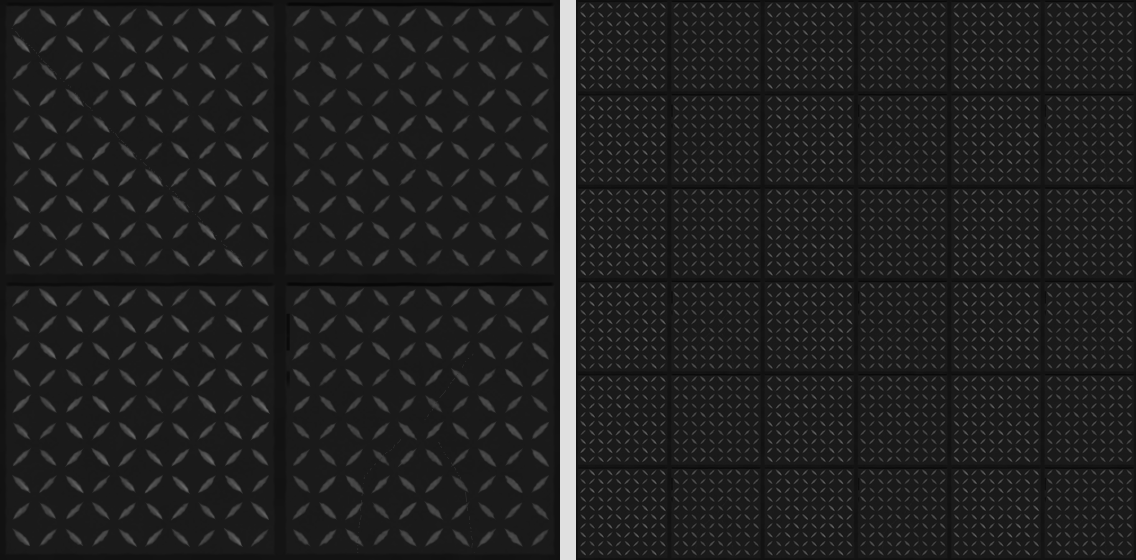
Left, the tile; right, the same tile 3 across and 3 down.
Write a WebGL 1 fragment shader that draws this texture.

```glsl
precision highp float;
// Black rubber mat: two by two panels split by dark grooves, each holding a
// ten by ten grid of raised lozenges whose slant alternates like a chessboard.
// Lozenges are parabolic lens shapes; wrapped noise adds wear and mottling.

uniform vec2 u_resolution;

const float PANELS = 2.0;                      // panels across and down
const float STUDS = 10.0;                      // lozenges per panel side
const vec2 FIRST_STUD = vec2(0.0765, 0.080);   // in panel widths
const vec2 STUD_PITCH = vec2(0.0947, 0.0953);
const vec2 STUD_HALF = vec2(0.0425, 0.0112);   // half length, half width
const float STUD_SOFT = 0.0032;
const float GROOVE_HALF = 0.021;
const float SCRATCH_WIDTH = 0.0007;            // in canvas widths
const vec3 BASE = vec3(0.102);
const vec3 GROOVE = vec3(0.074);
const vec3 CREASE = vec3(0.030);
const vec3 STUD_RIM = vec3(0.205);
const vec3 STUD_TOP = vec3(0.268);
const vec3 GLINT = vec3(0.13);
const vec3 SCRATCH = vec3(0.20);

float hash(vec2 p) {
  return fract(sin(dot(p, vec2(127.1, 311.7))) * 43758.545);
}

// Value noise repeating after a whole number of cells
float noise(vec2 uv, vec2 cells) {
  vec2 p = uv * cells;
  vec2 i = floor(p);
  vec2 f = fract(p);
  f = f * f * (3.0 - 2.0 * f);
  vec2 a = mod(i, cells);
  vec2 b = mod(i + 1.0, cells);
  return mix(mix(hash(a), hash(vec2(b.x, a.y)), f.x),
             mix(hash(vec2(a.x, b.y)), hash(b), f.x), f.y);
}

// Broken hairline from a to b
float scratch(vec2 uv, vec2 a, vec2 b, float pixel) {
  vec2 ab = b - a;
  float t = clamp(dot(uv - a, ab) / dot(ab, ab), 0.0, 1.0);
  float wander = (noise(uv, vec2(90.0)) - 0.5) * 0.004;
  float d = abs(length(uv - a - ab * t) * sign(ab.x * (uv.y - a.y) - ab.y * (uv.x - a.x)) + wander);
  float dots = step(0.5, hash(vec2(floor(t * length(ab) * 420.0), a.x * 57.0)));
  float ends = smoothstep(0.0, 0.02, t) * smoothstep(1.0, 0.98, t);
  return dots * ends * (1.0 - smoothstep(0.0, SCRATCH_WIDTH + 0.5 * pixel, d));
}

void main() {
  vec2 uv = gl_FragCoord.xy / u_resolution;
  float pixel = 1.0 / min(u_resolution.x, u_resolution.y);
  float aa = pixel * PANELS;
  vec2 panel = floor(uv * PANELS);
  vec2 p = fract(uv * PANELS);
  float leftSide = 1.0 - panel.x;

  // Faintly mottled rubber
  float mottle = noise(uv, vec2(24.0)) - 0.5;
  float grain = noise(uv, vec2(220.0)) - 0.5;
  vec3 color = BASE + 0.005 * mottle + 0.004 * grain;

  // Grooves with soft, slightly uneven walls
  vec2 edge = 0.5 - abs(p - 0.5);
  float wall = min(edge.x, edge.y) + 0.005 * (noise(uv, vec2(70.0)) - 0.5);
  float groove = 1.0 - smoothstep(GROOVE_HALF - 0.006, GROOVE_HALF + 0.006, wall);
  color = mix(color, GROOVE + 0.012 * mottle, groove);

  // Dark crease along the upper wall of each panel
  float creaseLine = abs(p.y - 0.986 + 0.003 * noise(uv, vec2(40.0, 4.0)));
  float crease = 1.0 - smoothstep(0.002, 0.006 + aa, creaseLine);
  crease *= smoothstep(0.018, 0.035, edge.x) * mix(0.95, 0.55, leftSide);
  color = mix(color, CREASE, crease);

  // Worn nicks beside the groove of the lower right panel
  float nick = 1.0 - smoothstep(0.003, 0.005 + aa, abs(p.x - 0.029));
  nick *= smoothstep(0.45, 0.6, noise(uv, vec2(3.0, 60.0)));
  nick *= smoothstep(0.60, 0.66, p.y) * smoothstep(0.93, 0.88, p.y);
  color = mix(color, CREASE, 0.8 * nick * panel.x * (1.0 - panel.y));

  // Nearest lozenge, with axes along and across its slant
  vec2 stud = clamp(floor((p - FIRST_STUD) / STUD_PITCH + 0.5), 0.0, STUDS - 1.0);
  vec2 d = p - FIRST_STUD - stud * STUD_PITCH;
  float slant = mod(stud.x + stud.y, 2.0) * 2.0 - 1.0;
  vec2 q = vec2(d.x + slant * d.y, d.y - slant * d.x) * 0.70711;
  float seed = hash(stud + panel * STUDS + 3.0);
  vec2 halfSize = STUD_HALF * (0.96 + 0.08 * seed) * vec2(1.0, 1.0 - 0.07 * slant);

  // Lens outline with a ragged edge
  float s = q.x / halfSize.x;
  float slope = 2.0 * halfSize.y * s / halfSize.x;
  float inside = (halfSize.y * (1.0 - s * s) - abs(q.y)) / sqrt(1.0 + slope * slope);
  inside += 0.004 * (noise(uv, vec2(180.0)) - 0.5);
  float soft = max(STUD_SOFT, aa);
  float cover = smoothstep(-soft, soft, inside);

  // Flat worn top, and a glint stronger on the left panels
  float top = smoothstep(0.0, 0.007, inside);
  vec3 studColor = mix(STUD_RIM, STUD_TOP, top) + 0.04 * grain + 0.03 * (seed - 0.5);
  float ridge = exp(-pow((q.y - 0.0025) / 0.005, 2.0)) * smoothstep(0.9, -0.6, s * -slant * -1.0);
  float sheen = mix(0.12, 0.55 + 0.45 * seed, leftSide) * (0.75 - 0.25 * slant);
  color = mix(color, studColor + GLINT * ridge * sheen, cover);

  // Fine scratches
  float marks = scratch(uv, vec2(0.01, 0.96), vec2(0.44, 0.525), pixel);
  marks = max(marks, scratch(uv, vec2(0.638, 0.01), vec2(0.65, 0.15), pixel));
  marks = max(marks, scratch(uv, vec2(0.65, 0.15), vec2(0.717, 0.217), pixel));
  marks = max(marks, scratch(uv, vec2(0.78, 0.217), vec2(0.83, 0.13), pixel));
  marks = max(marks, scratch(uv, vec2(0.83, 0.13), vec2(0.846, 0.01), pixel));
  marks = max(marks, scratch(uv, vec2(0.845, 0.37), vec2(0.757, 0.25), pixel));
  color = mix(color, SCRATCH, 0.6 * marks);

  gl_FragColor = vec4(color, 1.0);
}
```
